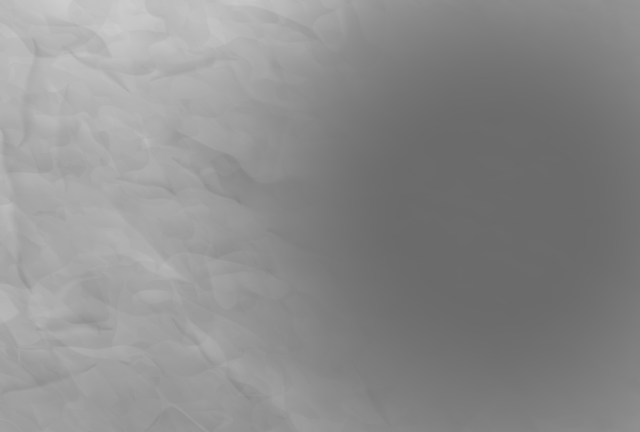
A WebGL 2 fragment shader for this texture:

```glsl
#version 300 es
precision highp float;
// Crumpled grey paper under a broad, soft, round shadow right of the centre.
// Layers of stretched cells, each shaded from one sharp side, form the facets;
// ridged noise adds wrinkles and tapered strokes add the larger folds.

#define SHADOW_CENTER vec2(1.14, 0.50)
#define SHADOW_INNER 0.20
#define SHADOW_OUTER 0.80
#define SHADOW_GREY 0.422
#define PAPER_GREY 0.648
#define GLOW_GAIN 0.115
#define FACET_SCALE 5.0
#define FACET_GAIN 0.085
#define WRINKLE_GAIN 0.0026
#define FOLD_GAIN 0.050
#define LIGHT_STEP vec2(-0.0028, 0.0034)

uniform vec2 u_resolution;
out vec4 fragColor;

float hash(vec2 p) {
    return fract(sin(dot(p, vec2(127.1, 311.7))) * 43758.545);
}

mat2 rotation(float a) {
    return mat2(cos(a), sin(a), -sin(a), cos(a));
}

float noise(vec2 p) {
    vec2 cell = floor(p), f = fract(p);
    f = f * f * (3.0 - 2.0 * f);
    float low = mix(hash(cell), hash(cell + vec2(1.0, 0.0)), f.x);
    float high = mix(hash(cell + vec2(0.0, 1.0)), hash(cell + vec2(1.0)), f.x);
    return mix(low, high, f.y);
}

vec2 warp(vec2 p, float scale, float amount) {
    return p + amount * (vec2(noise(p * scale), noise(p * scale + 31.0)) - 0.5);
}

// Signed tone of the nearest cell, strong at one edge and fading across it
float facet(vec2 p) {
    vec2 base = floor(p), bestCell = base, bestOffset = vec2(0.0);
    float nearest = 9.0, second = 9.0;
    for (int y = -1; y <= 1; y++) {
        for (int x = -1; x <= 1; x++) {
            vec2 cell = base + vec2(x, y);
            vec2 offset = p - cell - vec2(hash(cell), hash(cell + 57.3));
            float d = dot(offset, offset);
            if (d < nearest) {
                second = nearest;
                nearest = d;
                bestCell = cell;
                bestOffset = offset;
            } else second = min(second, d);
        }
    }
    float tone = 2.0 * hash(bestCell + 11.7) - 1.0;
    float angle = 6.283 * hash(bestCell + 83.1);
    float fade = smoothstep(-0.35, 0.6, dot(bestOffset, vec2(cos(angle), sin(angle))));
    return tone * fade * smoothstep(0.0, 0.10, sqrt(second) - sqrt(nearest));
}

// Facets of four sizes, drawn out along falling diagonals
float facets(vec2 p) {
    float sum = 0.0, amplitude = 0.5, scale = FACET_SCALE;
    for (int i = 0; i < 4; i++) {
        float angle = 0.5 + 0.45 * sin(float(i) * 2.4);
        vec2 q = rotation(angle) * warp(p, 2.0 * scale, 0.4 / scale);
        sum += amplitude * facet(q * vec2(0.62, 1.6) * scale + float(i) * 19.7);
        amplitude *= 0.72;
        scale *= 1.75;
    }
    return sum;
}

float ridgeHeight(vec2 p) {
    vec2 q = rotation(0.55) * warp(p, 7.0, 0.05) * vec2(5.0, 9.0);
    float height = abs(2.0 * noise(q) - 1.0);
    return 0.5 * height + 0.25 * abs(2.0 * noise(rotation(0.7) * q * 2.1 + 17.3) - 1.0);
}

// Shaded stroke from a to b: dark on one side, faint light rim, tapered ends
float fold(vec2 p, vec2 a, vec2 b, float width) {
    vec2 along = b - a;
    float t = clamp(dot(p - a, along) / dot(along, along), 0.0, 1.0);
    vec2 normal = normalize(vec2(-along.y, along.x));
    float d = length(p - a - along * t), side = dot(p - a, normal);
    float w = width * (0.25 + 3.0 * t * (1.0 - t));
    float body = exp(-d * d / (w * w)) * smoothstep(-0.5 * w, 0.3 * w, side);
    return 0.3 * exp(-d * d / (0.2 * w * w)) * smoothstep(0.1 * w, -0.4 * w, side) - body;
}

float largeFolds(vec2 p) {
    // left margin
    float s = fold(p, vec2(0.00, 0.68), vec2(0.06, 0.34), 0.045);
    s += 0.8 * fold(p, vec2(0.075, 0.90), vec2(0.04, 0.67), 0.028);
    s += 0.5 * fold(p, vec2(0.155, 0.80), vec2(0.14, 0.56), 0.026);
    // upper and middle left
    s += fold(p, vec2(0.17, 0.885), vec2(0.30, 0.80), 0.022);
    s += 0.7 * fold(p, vec2(0.36, 0.82), vec2(0.54, 0.865), 0.018);
    s += 0.7 * fold(p, vec2(0.27, 0.59), vec2(0.40, 0.54), 0.016);
    s += 0.8 * fold(p, vec2(0.40, 0.625), vec2(0.54, 0.535), 0.018);
    // toward the shadow
    s += fold(p, vec2(0.63, 0.46), vec2(0.78, 0.40), 0.026);
    s += 0.9 * fold(p, vec2(0.74, 0.39), vec2(0.86, 0.21), 0.036);
    // lower left and bottom
    s += fold(p, vec2(0.10, 0.24), vec2(0.24, 0.25), 0.030);
    s += 0.8 * fold(p, vec2(0.00, 0.09), vec2(0.22, 0.15), 0.030);
    s += 0.7 * fold(p, vec2(0.39, 0.26), vec2(0.57, 0.08), 0.022);
    return s + 0.8 * fold(p, vec2(0.81, 0.14), vec2(0.90, 0.01), 0.022);
}

void main() {
    vec2 p = gl_FragCoord.xy / u_resolution.y;
    // broad light
    float shadow = 1.0 - smoothstep(SHADOW_INNER, SHADOW_OUTER, length(p - SHADOW_CENTER));
    vec2 glow = (p - vec2(0.30, 1.04)) / vec2(0.48, 0.26);
    float paper = PAPER_GREY + GLOW_GAIN * exp(-dot(glow, glow));
    paper += 0.025 * smoothstep(0.5, 0.0, p.x) - 0.045 * smoothstep(0.45, 0.0, p.y);
    // relief, fading inside the shadow
    float slope = (ridgeHeight(p) - ridgeHeight(p + LIGHT_STEP)) / length(LIGHT_STEP);
    float relief = FACET_GAIN * facets(p) + WRINKLE_GAIN * slope;
    relief += FOLD_GAIN * largeFolds(warp(p, 16.0, 0.035));
    relief *= mix(1.0, 0.1, smoothstep(0.0, 0.85, shadow)) * mix(1.0, 0.55, smoothstep(0.6, 1.0, p.x));
    float grey = mix(paper, SHADOW_GREY, shadow) + relief;
    fragColor = vec4(vec3(grey) + vec3(0.001, -0.001, 0.002), 1.0);
}
```
